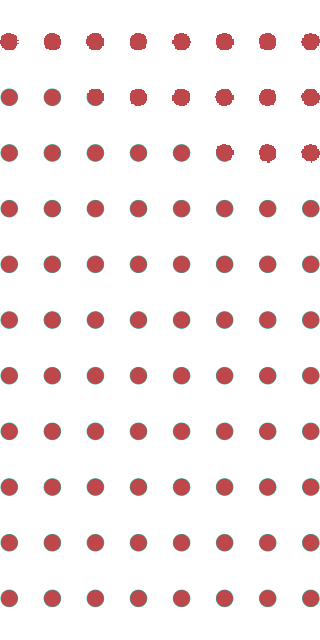
A WebGL 1 fragment shader for this pattern:

```glsl
precision highp float;

uniform vec2 u_resolution;

float hash(vec2 p) {
    return fract(sin(dot(p, vec2(127.1, 311.7))) * 43758.5453);
}

// Offset from the centre of the nearest dot: 8 columns, 11 rows
vec2 dotOffset(vec2 p) {
    vec2 pitch = vec2(0.1346, 0.174);
    vec2 q = p - vec2(0.029, 1.0);
    return q - pitch * floor(q / pitch + 0.5);
}

float coverage(float dist, float pixel) {
    return clamp(0.5 - dist / pixel, 0.0, 1.0);
}

void main() {
    // One unit is the canvas width
    float pixel = 1.0 / u_resolution.x;
    vec2 p = gl_FragCoord.xy * pixel;

    vec3 white = vec3(1.0);
    vec3 red = vec3(0.74, 0.28, 0.29);
    vec3 teal = vec3(0.10, 0.74, 0.61);

    // Clean dots with a hairline rim
    float radius = length(dotOffset(p));
    vec3 clean = mix(white, teal, coverage(radius - 0.0274, pixel));
    clean = mix(clean, red, coverage(radius - 0.0260, pixel));

    // Worn dots: no rim, edge broken into small square steps
    vec2 cell = floor(p * 256.0);
    float steppedRadius = length(dotOffset((cell + 0.5) / 256.0));
    float jitter = (hash(cell) - 0.5) * 0.0014;
    vec3 worn = mix(white, red, step(steppedRadius + jitter, 0.0278));

    // Wear lies above a slanted line falling to the right
    float wearLine = 1.83 - 0.46 * p.x;
    float wear = coverage(wearLine - p.y, pixel);

    gl_FragColor = vec4(mix(clean, worn, wear), 1.0);
}
```
